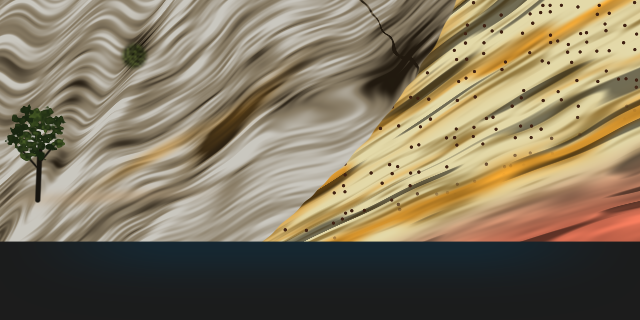
Write a Shadertoy shader that draws this texture.

```glsl
// Layered sandstone slopes with a yellow slab and a small pine, above a dark glowing panel.
#define PANEL_TOP 0.245
#define FAN_PIVOT vec2(-0.04, -0.23)
#define STRATA_SLOPE 0.64
#define FINE_FREQ 105.0
#define SPECK_GRID 34.0
#define TREE_CENTER vec2(0.112, 0.585)
#define LEAF_CLUMPS 30.0

float hash(vec2 p) {
    vec3 q = fract(p.xyx * vec3(0.1031, 0.1030, 0.0973));
    q += dot(q, q.yzx + 33.33);
    return fract((q.x + q.y) * q.z);
}

float noise(vec2 p) {
    vec2 i = floor(p), f = fract(p);
    f *= f * (3.0 - 2.0 * f);
    return mix(mix(hash(i), hash(i + vec2(1, 0)), f.x),
               mix(hash(i + vec2(0, 1)), hash(i + 1.0), f.x), f.y);
}

float bell(float x, float width) {
    x /= width;
    return exp(-x * x);
}

// Soft ellipse, turned by an angle.
float spot(vec2 p, float x, float y, float rx, float ry, float angle) {
    vec2 d = p - vec2(x, y), a = vec2(cos(angle), sin(angle));
    return bell(dot(d, a), rx) * bell(a.x * d.y - a.y * d.x, ry);
}

float segment(vec2 p, vec2 a, vec2 b) {
    p -= a;
    b -= a;
    return length(p - b * clamp(dot(p, b) / dot(b, b), 0.0, 1.0));
}

// Thin layers: u runs along the bedding, v across it.
float layers(float u, float v) {
    return 0.30 * noise(vec2(u * 2.5, v * 22.0)) + 0.36 * noise(vec2(u * 5.0 + 7.0, v * 52.0))
         + 0.34 * noise(vec2(u * 9.0 + 3.0, v * FINE_FREQ));
}

vec3 greyCliff(vec2 p) {
    float h = p.y - PANEL_TOP, rough = noise(p * 9.0) - 0.5;
    float ridgeA = p.x - 0.03 - 0.68 * h - 0.035 * sin(h * 4.2) + 0.025 * rough;
    float ridgeB = p.x - 0.43 - 1.05 * h + 0.025 * sin(h * 9.0) + 0.02 * rough;
    float left = 1.0 - smoothstep(-0.06, 0.02, ridgeA);
    float low = smoothstep(-0.03, 0.10, ridgeB)
              * (1.0 - smoothstep(-0.05, 0.07, p.y - 0.46 - 0.2 * p.x));

    // Bedding bends where the slopes meet.
    float v = p.y - STRATA_SLOPE * p.x + 0.025 * sin(p.x * 9.0 + p.y * 4.0) + 0.03 * rough;
    v = mix(v, p.y - 0.38 * p.x - 0.05 + 0.04 * sin(p.x * 22.0 - p.y * 9.0), left);
    v = mix(v, p.y - 0.43 * p.x - 0.14 + 0.02 * sin(p.x * 13.0), low);
    float grain = layers(p.x + 0.5 * p.y, v);
    float tone = 0.60 + (grain - 0.5) * mix(1.35, 0.72, low) + 0.12 * low + 0.08 * left;
    tone += 0.26 * bell(ridgeA - 0.025, 0.032);
    tone += 0.15 * bell(ridgeB - 0.03, 0.03) * (1.0 - smoothstep(0.5, 0.7, p.y));

    // Hollows and overhangs.
    tone -= 0.62 * spot(p, 0.67, 0.555, 0.10, 0.038, 0.85);
    tone -= 0.30 * spot(p, 0.78, 0.67, 0.17, 0.03, 0.72);
    tone -= 0.42 * spot(p, 0.90, 0.675, 0.075, 0.04, 0.6);
    tone -= 0.32 * spot(p, 1.31, 0.89, 0.18, 0.09, 0.85);
    tone -= 0.22 * spot(p, 1.17, 0.73, 0.16, 0.05, 0.45);
    tone -= 0.55 * spot(p, 0.435, 0.845, 0.085, 0.045, 0.9);
    tone -= 0.30 * spot(p, 0.23, 0.69, 0.17, 0.035, 1.25);
    tone -= 0.38 * spot(p, 0.19, 0.50, 0.12, 0.03, 0.95);
    tone -= 0.35 * spot(p, 0.04, 0.37, 0.10, 0.06, 0.8);
    tone -= 0.25 * spot(p, 0.72, 0.41, 0.09, 0.03, 0.9);

    // Crack across the bedding.
    float crack = abs(p.x - 1.20 + 0.75 * (p.y - 0.9) + 0.05 * (noise(p * 24.0) - 0.5));
    tone -= 0.45 * (1.0 - smoothstep(0.001, 0.008, crack)) * smoothstep(0.72, 0.82, p.y);
    vec3 col = mix(vec3(0.13, 0.10, 0.06), vec3(0.53, 0.48, 0.39), smoothstep(0.0, 0.52, tone));
    col = mix(col, vec3(0.79, 0.78, 0.75), smoothstep(0.45, 0.92, tone));

    // Ochre stains, sandy ledge and bush.
    float ochre = spot(p, 0.49, 0.52, 0.19, 0.02, 0.5) + 0.7 * spot(p, 0.76, 0.65, 0.20, 0.03, 0.75);
    col = mix(col, vec3(0.66, 0.46, 0.15) * (0.5 + grain), 0.6 * min(ochre, 1.0));
    float ledge = spot(p, 0.33, 0.385, 0.24, 0.022, 0.05);
    col = mix(col, vec3(0.68, 0.59, 0.47) * (0.75 + 0.5 * grain), 0.75 * ledge);
    float bush = smoothstep(0.3, 0.7, spot(p, 0.42, 0.825, 0.045, 0.045, 0.0));
    return mix(col, vec3(0.20, 0.24, 0.10) * (0.4 + noise(p * 130.0)), 0.8 * bush);
}

vec3 yellowSlab(vec2 p, float edge) {
    vec2 d = p - FAN_PIVOT;
    float s = d.y / d.x + 0.018 * (noise(p * vec2(4, 7)) - 0.5);
    float grain = layers(p.x, s * 1.25);
    vec3 col = mix(vec3(0.58, 0.48, 0.25), vec3(0.89, 0.85, 0.66), smoothstep(0.24, 0.58, grain));
    float stain = bell(s - 0.425, 0.026) + 0.9 * bell(s - 0.635, 0.035)
                + 0.45 * bell(s - 0.52, 0.012) + 0.5 * bell(edge, 0.05);
    stain *= smoothstep(0.25, 0.65, noise(vec2(p.x * 5.0, s * 45.0)));
    col = mix(col, vec3(0.80, 0.53, 0.12) * (0.45 + grain), min(stain, 0.9));
    vec3 pink = mix(vec3(0.79, 0.40, 0.30), vec3(0.72, 0.55, 0.43), smoothstep(0.26, 0.37, s));
    col = mix(pink * (0.62 + 0.75 * grain), col, smoothstep(0.34, 0.40, s));
    col *= 1.0 - 0.5 * smoothstep(0.67, 0.82, noise(vec2(p.x * 3.0 + 9.0, s * 75.0)));

    // Scattered iron specks.
    vec2 q = p * SPECK_GRID, cell = floor(q);
    float pick = hash(cell + 5.0);
    vec2 jitter = 0.25 + 0.5 * vec2(hash(cell + 17.0), hash(cell + 41.0));
    float speck = 1.0 - smoothstep(0.06, 0.17, length(fract(q) - jitter) - 0.07 * pick);
    return mix(col, vec3(0.25, 0.13, 0.07), speck * step(0.76, pick) * smoothstep(0.42, 0.48, s));
}

vec3 addTree(vec3 col, vec2 p, float px) {
    float wood = segment(p, vec2(0.118, 0.375), vec2(0.125, 0.54)) - 0.008;
    wood = min(wood, segment(p, vec2(0.122, 0.47), vec2(0.06, 0.54)) - 0.003);
    wood = min(wood, segment(p, vec2(0.123, 0.49), vec2(0.18, 0.56)) - 0.003);
    col = mix(vec3(0.09, 0.08, 0.06), col, smoothstep(-px, px, wood));
    float ragged = noise(p * 120.0);
    for (float k = 0.0; k < LEAF_CLUMPS; k++) {
        vec2 c = TREE_CENTER + 0.08 * sqrt(k / LEAF_CLUMPS) * vec2(cos(2.4 * k), sin(2.4 * k));
        float leaf = length((p - c) * vec2(0.8, 1.15)) - 0.007 - 0.017 * ragged;
        vec3 green = mix(vec3(0.09, 0.14, 0.06), vec3(0.33, 0.42, 0.17), ragged * hash(vec2(k, 3)));
        col = mix(green, col, smoothstep(-px, px, leaf));
    }
    return col;
}

void mainImage(out vec4 fragColor, in vec2 fragCoord) {
    vec2 p = fragCoord / iResolution.xy * vec2(2, 1);
    float px = 1.0 / iResolution.y, h = p.y - PANEL_TOP;
    float edge = p.x - 0.82 - 0.81 * h - 0.07 * sin(4.16 * h) + 0.012 * (noise(p * 25.0) - 0.5);
    vec3 col = mix(greyCliff(p), yellowSlab(p, edge), smoothstep(-px, px, edge));
    col = addTree(col, p, px);

    // Panel with a blue glow under its rim.
    float glow = bell(h, 0.11) * (1.0 - smoothstep(0.45, 1.05, abs(p.x - 1.0)));
    vec3 panel = mix(vec3(0.108), vec3(0.085, 0.155, 0.195), glow);
    fragColor = vec4(mix(panel, col, smoothstep(-px, px, h)), 1);
}
```
